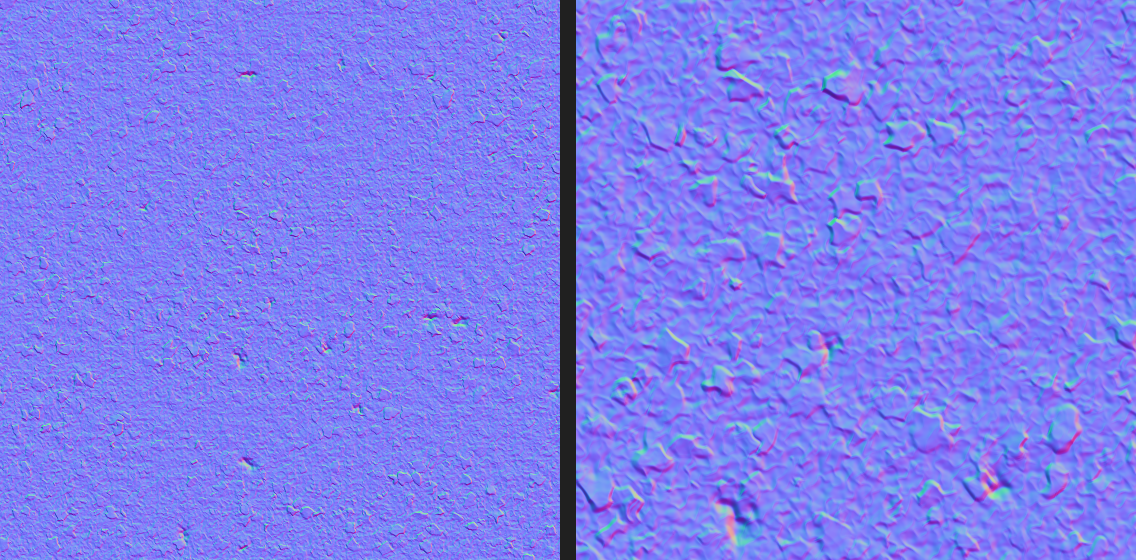
Left, the full canvas; right, a detail of the centre.
Give the GLSL for this texture map, as a Shadertoy shader.

```glsl
const vec2 RELIEF = vec2(0.66, 0.85);  // slope strength across and up
const float BLUE_LEVEL = 0.98;
const float SAMPLE_STEP = 0.0009;      // half width of the slope filter

vec2 hash2(vec2 p) {
    vec3 q = fract(p.xyx * vec3(0.1031, 0.1030, 0.0973));
    q += dot(q, q.yzx + 33.33);
    return fract((q.xx + q.yz) * q.zy);
}

vec2 direction(float turn) {
    return vec2(cos(6.2832 * turn), sin(6.2832 * turn));
}

vec2 alongAxis(vec2 d, vec2 axis) {
    return vec2(dot(d, axis), dot(d, vec2(-axis.y, axis.x)));
}

float cornerValue(vec2 cell, vec2 offset) {
    return dot(direction(hash2(cell).x), offset);
}

float gradientNoise(vec2 p) {
    vec2 i = floor(p), f = p - i;
    vec2 u = f * f * f * (f * (f * 6.0 - 15.0) + 10.0);
    vec2 e = vec2(1.0, 0.0);
    float low = mix(cornerValue(i, f), cornerValue(i + e, f - e), u.x);
    float high = mix(cornerValue(i + e.yx, f - e.yx), cornerValue(i + 1.0, f - 1.0), u.x);
    return mix(low, high, u.y);
}

vec2 warp(vec2 p, float frequency, float amount) {
    vec2 q = p * frequency;
    return p + amount * vec2(gradientNoise(q + 17.0), gradientNoise(q + 71.0));
}

// Noise whose steepness does not depend on its frequency
float grain(vec2 p, float frequency, float slope) {
    return slope * gradientNoise(p * frequency + frequency) / frequency;
}

float creases(vec2 p, float frequency, float slope) {
    vec2 q = warp(p * frequency, 1.7, 0.4);
    return -slope * abs(gradientNoise(q + 5.0)) / frequency;
}

float hexDistance(vec2 d) {
    d = abs(d);
    return max(d.x * 0.87 + d.y * 0.5, d.y);
}

// Overlapping tilted flakes, height in cell units
float flakes(vec2 p, float edge, float slimness, float seed) {
    p = warp(p, 2.6, 0.32);
    vec2 home = floor(p);
    float top = 0.0;
    for (int y = -1; y <= 1; y++)
    for (int x = -1; x <= 1; x++) {
        vec2 cell = home + vec2(x, y);
        vec2 place = hash2(cell + seed);
        vec2 shape = hash2(cell + seed + 37.0);
        vec2 lean = hash2(cell + seed + 91.0);
        vec2 d = p - cell - place;
        vec2 stretch = vec2(mix(slimness, 1.0, lean.x), 1.0);
        vec2 local = alongAxis(d, direction(shape.x)) * stretch;
        float radius = mix(0.15, 0.42, shape.y);
        float cover = 1.0 - smoothstep(radius - edge, radius, hexDistance(local));
        float thickness = 0.01 + 0.08 * place.y * place.y;
        float tilt = 0.2 * lean.y;
        top = max(top, cover * (thickness + tilt * dot(d, direction(place.x + shape.y))));
    }
    return top;
}

// Rare ragged gouges, depth in cell units
float gouges(vec2 p) {
    p = warp(p, 11.0, 0.09);
    vec2 home = floor(p);
    float depth = 0.0;
    for (int y = -1; y <= 1; y++)
    for (int x = -1; x <= 1; x++) {
        vec2 cell = home + vec2(x, y);
        vec2 chance = hash2(cell + 211.0);
        vec2 place = hash2(cell + 157.0);
        vec2 d = alongAxis(p - cell - place, direction(place.x * 5.0)) * vec2(0.55, 1.2);
        float radius = mix(0.035, 0.07, chance.y);
        depth += step(chance.x, 0.22) * radius * exp(-dot(d, d) / (radius * radius));
    }
    return depth;
}

float surfaceHeight(vec2 p) {
    float region = smoothstep(-0.4, 0.4, gradientNoise(p * 6.0 + 9.0));
    float large = flakes(p * 34.0, 0.13, 0.55, 11.0) * mix(0.5, 1.25, region);
    float small = flakes(p * 58.0, 0.18, 0.5, 53.0) * mix(0.7, 1.2, region);

    // Flake faces are smoother than the ground between them
    float roughness = 1.0 - 0.55 * smoothstep(0.005, 0.05, large);
    float fine = grain(p, 175.0, 0.15) + creases(p, 95.0, 0.24);
    float broad = grain(p, 38.0, 0.07);
    return large / 34.0 + small * roughness / 58.0 + fine * roughness + broad
         - 1.2 * gouges(p * 9.0) / 9.0;
}

vec2 surfaceSlope(vec2 p, float h) {
    vec2 e = vec2(h, 0.0);
    return vec2(surfaceHeight(p + e) - surfaceHeight(p - e),
                surfaceHeight(p + e.yx) - surfaceHeight(p - e.yx)) / (2.0 * h);
}

void mainImage(out vec4 fragColor, in vec2 fragCoord) {
    vec2 p = fragCoord / iResolution.y;
    vec3 normal = normalize(vec3(-RELIEF * surfaceSlope(p, SAMPLE_STEP), 1.0));
    vec3 color = 0.5 + 0.5 * normal;

    // Steep edges lose blue faster than a plain normal would
    color.b = BLUE_LEVEL * (0.5 + 0.5 * normal.z * normal.z);
    fragColor = vec4(color, 1.0);
}
```
